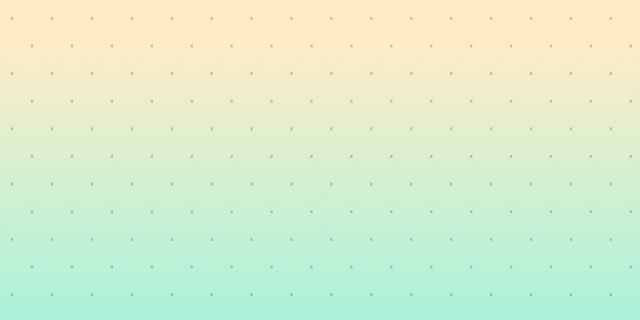
This background is drawn by a WebGL 2 fragment shader. Its source:

```glsl
#version 300 es
precision highp float;
// Cream to mint vertical gradient under a staggered grid of small dark dots.
// Hairline diagonals join the dots into diamonds, and a slightly stronger
// zigzag follows the same grid once every few columns.

uniform vec2 u_resolution;
out vec4 outColor;

const vec3 CREAM = vec3(0.996, 0.930, 0.782);
const vec3 MINT = vec3(0.670, 0.948, 0.860);
const vec3 INK = vec3(0.10, 0.13, 0.10);
const float GRADIENT_START = 0.13;          // depth from the top, in heights
const vec2 CELL = vec2(0.12474, 0.08633);   // column and row spacing
const vec2 FIRST_DOT = vec2(0.0378, 0.0573); // from the upper left corner
const vec2 DOT_HALF = vec2(0.0035, 0.0043);
const float DOT_ROUND = 0.0015;
const float DOT_ALPHA = 0.22;
const float LINE_HALF = 0.0012;
const float LINE_ALPHA = 0.018;
const float SEAM_ALPHA = 0.040;
const float SEAM_COLUMNS = 8.0;

// Distance to the nearest whole number
float toInteger(float x) {
    return abs(x - round(x));
}

float roundedBox(vec2 p, vec2 halfSize, float radius) {
    vec2 q = abs(p) - halfSize + radius;
    return length(max(q, 0.0)) + min(max(q.x, q.y), 0.0) - radius;
}

// Antialiased fill of a signed distance
float coverage(float dist, float pixel) {
    return clamp(0.5 - dist / pixel, 0.0, 1.0);
}

// Offset to the nearest dot, with odd rows shifted half a column
vec2 dotOffset(vec2 grid) {
    float row = round(grid.y);
    float shift = 0.5 * mod(row, 2.0);
    float column = round(grid.x - shift) + shift;
    return (grid - vec2(column, row)) * CELL;
}

void main() {
    float pixel = 1.0 / u_resolution.y;
    vec2 p = gl_FragCoord.xy * pixel;
    float depth = 1.0 - p.y;
    vec2 grid = (vec2(p.x, depth) - FIRST_DOT) / CELL;

    // Background
    float blend = clamp((depth - GRADIENT_START) / (1.0 - GRADIENT_START), 0.0, 1.0);
    vec3 color = mix(CREAM, MINT, blend);

    // Diagonals through the dots
    float slopeScale = 1.0 / length(vec2(1.0, 0.5) / CELL);
    float diagonal = min(toInteger(grid.x - 0.5 * grid.y), toInteger(grid.x + 0.5 * grid.y));
    float lines = coverage(diagonal * slopeScale - LINE_HALF, pixel);

    // Zigzag seam
    float swing = 0.5 * abs(mod(grid.y + 1.0, 2.0) - 1.0);
    float seamDistance = toInteger((grid.x + swing) / SEAM_COLUMNS) * SEAM_COLUMNS;
    float seam = coverage(seamDistance * slopeScale - LINE_HALF, pixel);

    float lineFade = 1.0 - 0.7 * blend;
    color = mix(color, INK, max(lines * LINE_ALPHA, seam * SEAM_ALPHA) * lineFade);

    // Dots
    float dots = coverage(roundedBox(dotOffset(grid), DOT_HALF, DOT_ROUND), pixel);
    color = mix(color, INK, dots * DOT_ALPHA);

    outColor = vec4(color, 1.0);
}
```
